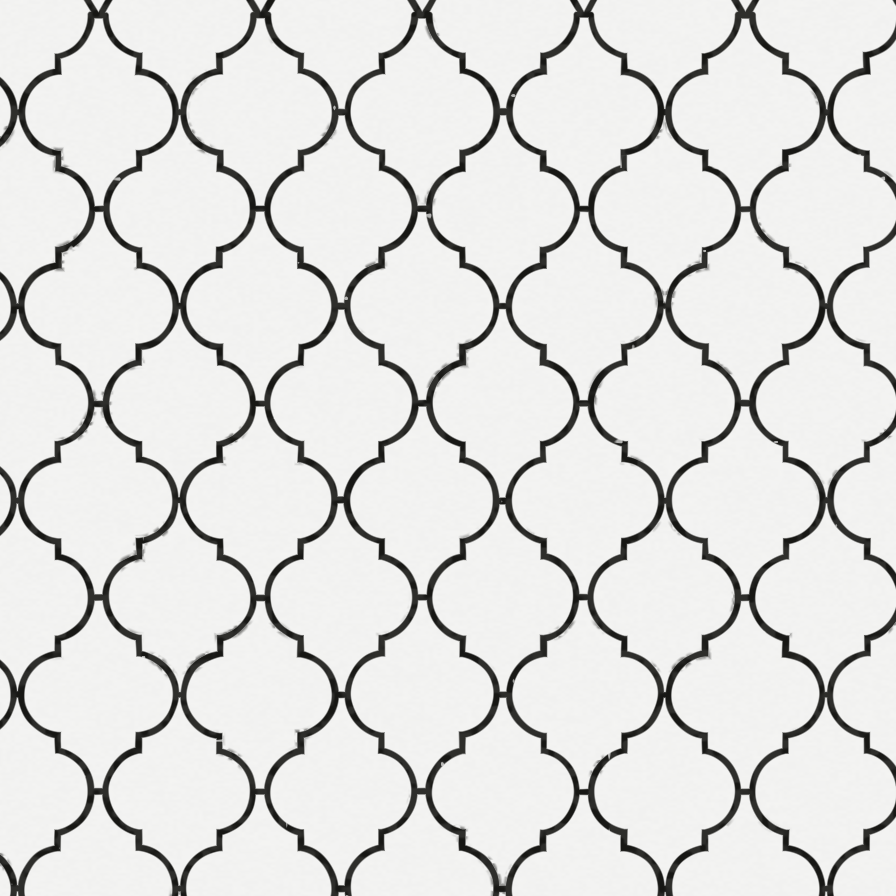
A three.js fragment shader for this pattern:

```glsl
// Hand-inked Moroccan lattice: notched quatrefoil tiles in black line on off-white paper.
varying vec2 vUv;

const vec2  CELL        = vec2(0.1805, 0.2167);  // one repeat, holding two staggered joints
const vec2  JOINT       = vec2(0.1100, 0.1165);  // lowest joint of the first lattice
const float TOP_ROW     = 4.0;                   // row of joints cut short by the top edge
const float HALF_LINE   = 0.0035;
const float HALF_NOTCH  = 0.0085;
const float GAP_MAIN    = 0.0080;                // half spacing of the curves at a joint
const float GAP_WIDE    = 0.0070;
const float GAP_TIGHT   = 0.0042;
const float WOBBLE      = 0.0016;
const float WIDTH_DRIFT = 0.0009;
const float SMEAR_REACH = 0.0045;
const float SMEAR       = 0.55;
const float GRAIN       = 0.012;
const vec3  PAPER       = vec3(0.950, 0.950, 0.945);
const vec3  INK_DARK    = vec3(0.09, 0.09, 0.08);
const vec3  INK_WORN    = vec3(0.18, 0.18, 0.17);

float hash(vec2 p) {
  vec3 q = fract(p.xyx * 0.1031);
  q += dot(q, q.yzx + 33.33);
  return fract((q.x + q.y) * q.z);
}

float noise(vec2 p) {
  vec2 i = floor(p), f = fract(p);
  f = f * f * (3.0 - 2.0 * f);
  return mix(mix(hash(i), hash(i + vec2(1.0, 0.0)), f.x),
             mix(hash(i + vec2(0.0, 1.0)), hash(i + 1.0), f.x), f.y);
}

float segmentDistance(vec2 p, vec2 a, vec2 b) {
  vec2 ab = b - a;
  return length(p - a - ab * clamp(dot(p - a, ab) / dot(ab, ab), 0.0, 1.0));
}

// Arc leaving a joint upright and ending at the notch, in the positive quadrant
float arcDistance(vec2 p, float gap, vec2 end) {
  float run = end.x - gap;
  float radius = (run * run + end.y * end.y) / (2.0 * run);
  vec2 center = vec2(gap + radius, 0.0);
  vec2 v = p - center, e = end - center;
  bool onArc = e.x * v.y - e.y * v.x >= 0.0;
  return onArc ? abs(length(v) - radius) : length(p - end);
}

// Four mirrored arcs, their square notches and the short bar between them
float jointDistance(vec2 q, float gap) {
  vec2 a = abs(q);
  vec2 middle = CELL * 0.25;
  vec2 end = middle - vec2(0.0, HALF_NOTCH);
  float notch = max(abs(a.x - middle.x), abs(a.y - clamp(a.y, end.y, middle.y)));
  float bar = length(vec2(max(a.x - gap, 0.0), a.y));
  return min(min(arcDistance(a, gap, end), notch), bar);
}

float latticeDistance(vec2 p) {
  // Main joints; the topmost ones open into a V
  vec2 q = p - JOINT;
  vec2 id = floor(q / CELL + 0.5);
  q -= id * CELL;
  float d = jointDistance(q, GAP_MAIN);
  if (id.y >= TOP_ROW && q.y > 0.0) {
    float bar = length(vec2(max(abs(q.x) - GAP_MAIN, 0.0), q.y));
    d = min(bar, segmentDistance(vec2(abs(q.x), q.y), vec2(0.002, 0.0), vec2(0.013, 0.019)));
  }

  // Staggered joints, drawn tighter toward both sides
  q = p - JOINT + CELL * 0.5;
  id = floor(q / CELL + 0.5);
  q -= id * CELL;
  float gap = abs(id.x - 2.5) > 1.0 ? GAP_TIGHT : GAP_WIDE;
  return min(d, jointDistance(q, gap));
}

void main() {
  float blur = fwidth(vUv.x);

  // Unsteady hand
  vec2 wobble = vec2(noise(vUv * 34.0), noise(vUv * 34.0 + 57.0)) - 0.5;
  float d = latticeDistance(vUv + WOBBLE * wobble);
  float halfLine = HALF_LINE + WIDTH_DRIFT * (noise(vUv * 48.0 + 11.0) - 0.5);
  float line = 1.0 - smoothstep(-blur, blur, d - halfLine);

  // Scattered dry-brush smears and rare chips
  float patches = smoothstep(0.76, 0.90, noise(vUv * 27.0 + 91.0));
  float streaks = smoothstep(0.25, 0.75, noise(vUv * vec2(190.0, 260.0)));
  float smear = SMEAR * patches * streaks
              * (1.0 - smoothstep(halfLine, halfLine + SMEAR_REACH, d));
  float chip = smoothstep(0.955, 0.985, noise(vUv * 75.0 + 23.0));
  float coverage = max(line * (1.0 - 0.7 * chip), smear);

  // Paper grain and uneven ink
  float grain = noise(vUv * vec2(210.0, 330.0)) - 0.5;
  vec3 paper = PAPER + GRAIN * grain;
  float worn = smoothstep(0.2, 0.65, noise(vUv * 130.0 + 7.0));
  vec3 ink = mix(INK_DARK, INK_WORN, worn);
  gl_FragColor = vec4(mix(paper, ink, coverage), 1.0);
}
```
